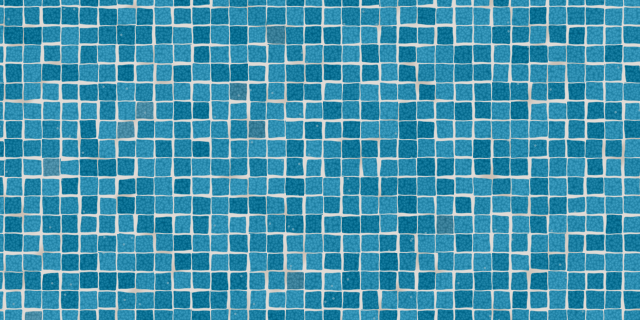
Give the GLSL for this texture, as a WebGL 2 fragment shader.

```glsl
#version 300 es
precision highp float;
// Glazed blue mosaic: a grid of small square tiles with uneven pale grout.
// Every seam piece is shifted, tilted and tapered by a hash; tiles vary in
// tone and carry fine cellular grain, pale chips and a few dusty faces.

uniform vec2 u_resolution;
out vec4 fragColor;

// Layout, in canvas heights
const vec2 PITCH = vec2(0.0586, 0.0591);
const vec2 ORIGIN = vec2(0.0135, 0.0335);
const float EDGE_SOFTNESS = 0.0027;

// Seams, in tile pitches
const float SEAM_MIN = 0.022;
const float SEAM_MAX = 0.100;
const float SEAM_DRIFT = 0.070;
const float SEAM_TILT = 0.070;
const float SEAM_TAPER = 0.9;
const float SEAM_WOBBLE = 0.008;
const float CORNER = 0.070;

// Surface
const float GRAIN_SCALE = 125.0;
const float GRAIN_DEPTH = 0.14;
const float CHIP_SCALE = 42.0;
const float CHIP_SHARE = 0.035;
const float DUSTY_SHARE = 0.025;

const vec3 DEEP_BLUE = vec3(0.035, 0.435, 0.575);
const vec3 BRIGHT_BLUE = vec3(0.180, 0.560, 0.700);
const vec3 DUST = vec3(0.360, 0.530, 0.600);
const vec3 CHIP = vec3(0.530, 0.700, 0.760);
const vec3 GROUT = vec3(0.880, 0.860, 0.840);
const vec3 GROUT_STAIN = vec3(0.740, 0.680, 0.620);

vec3 hash3(vec2 p) {
  vec3 q = fract(p.xyx * vec3(0.1031, 0.1030, 0.0973));
  q += dot(q, q.yxz + 33.33);
  return fract((q.xxy + q.yzz) * q.zyx);
}

// Distance to the nearest scattered point, and that point's random id
vec2 cellular(vec2 p) {
  vec2 cell = floor(p);
  vec2 nearest = vec2(9.0, 0.0);
  for (int y = -1; y <= 1; y++) {
    for (int x = -1; x <= 1; x++) {
      vec2 neighbour = cell + vec2(x, y);
      vec3 h = hash3(neighbour + 71.0);
      float d = length(neighbour + h.xy - p);
      if (d < nearest.x) nearest = vec2(d, h.z);
    }
  }
  return nearest;
}

float layeredSines(vec2 p) {
  return 0.5 * sin(p.x * 5.1 + 1.7 * sin(p.y * 3.7))
       + 0.3 * sin(p.y * 11.3 + 2.0 * sin(p.x * 7.9))
       + 0.2 * sin(p.x * 23.0 - p.y * 19.0);
}

// Signed offset from the nearest seam, and the half width of that seam
vec2 seam(float across, float along, float seed) {
  float line = floor(across + 0.5);
  float segment = floor(along);
  float t = along - segment - 0.5;
  vec3 h = hash3(vec2(line, segment) + seed);
  float centre = line + SEAM_DRIFT * (h.x - 0.5) + SEAM_TILT * (h.y - 0.5) * t;
  centre += SEAM_WOBBLE * sin(along * 9.0 + line * 2.3);
  float taper = 1.0 + SEAM_TAPER * t * (2.0 * fract(h.x * 7.0) - 1.0);
  return vec2(across - centre, mix(SEAM_MIN, SEAM_MAX, h.z * h.z) * taper);
}

vec3 glaze(vec2 tile, vec2 p) {
  vec3 h = hash3(tile + 211.0);
  float tone = smoothstep(0.0, 0.85, h.x) + 0.10 * layeredSines(p * 1.5);
  vec3 colour = mix(DEEP_BLUE, BRIGHT_BLUE, tone);
  colour = mix(colour, DUST, 0.55 * step(1.0 - DUSTY_SHARE, h.y));
  colour += GRAIN_DEPTH * (0.44 - cellular(p * GRAIN_SCALE).x);
  vec2 chip = cellular(p * CHIP_SCALE + 13.0);
  float chipped = step(1.0 - CHIP_SHARE, chip.y);
  float chipMask = smoothstep(0.24, 0.06, chip.x);
  return mix(colour, CHIP, 0.65 * chipped * chipMask);
}

void main() {
  vec2 p = gl_FragCoord.xy / u_resolution.y;
  vec2 grid = (p - ORIGIN) / PITCH;

  // Seams on both axes; the side of each seam picks the tile
  vec2 upright = seam(grid.x, grid.y, 17.0);
  vec2 level = seam(grid.y, grid.x, 131.0);
  vec2 offset = vec2(upright.x, level.x);
  vec2 halfWidth = vec2(upright.y, level.y);
  vec2 tile = floor(grid + 0.5) - step(offset, vec2(0.0));

  // Rounded tile outline, positive inside the grout
  vec2 q = halfWidth - abs(offset) + CORNER;
  float outline = length(max(q, 0.0)) + min(max(q.x, q.y), 0.0) - CORNER;
  float softness = max(EDGE_SOFTNESS, 0.7 / u_resolution.y);
  float groutMask = smoothstep(-softness, softness, outline * PITCH.x);

  // Grout with warm stains
  float stain = smoothstep(0.25, 0.9, layeredSines(p * 3.0 + 4.0));
  vec3 grout = mix(GROUT, GROUT_STAIN, 0.6 * stain);

  fragColor = vec4(mix(glaze(tile, p), grout, groutMask), 1.0);
}
```
